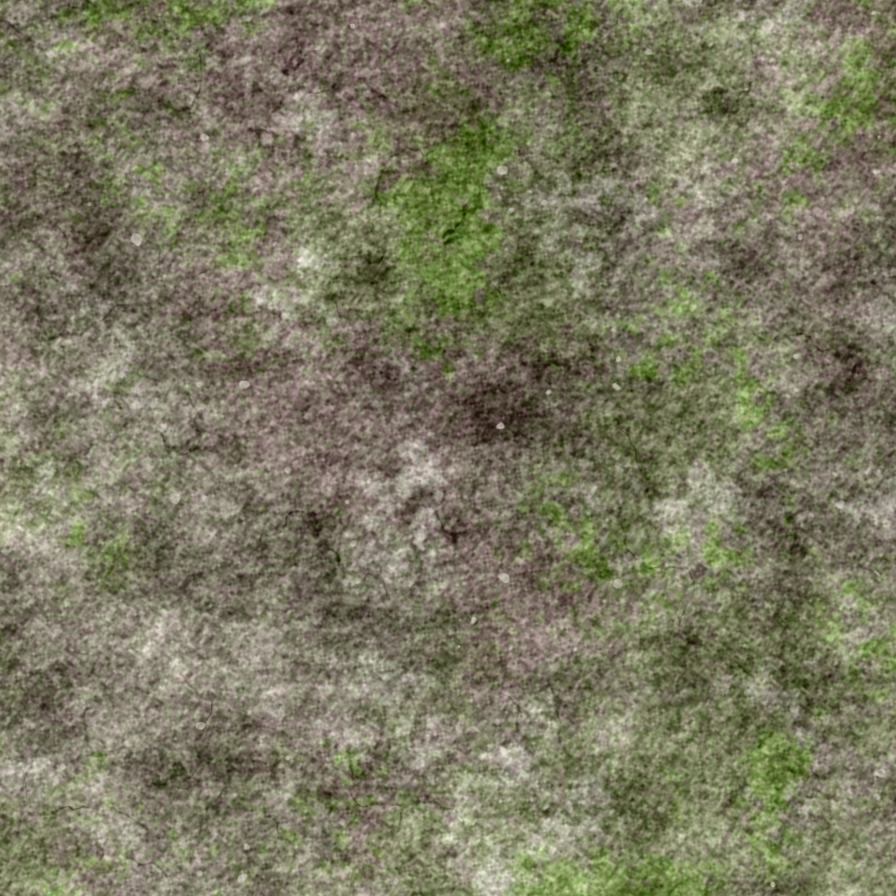
Reproduce this texture procedurally as a three.js fragment shader.

```glsl
// Weathered mossy ground: grey-brown soil with green moss, pale lichen and fine grit.
#define BASE_TONE 0.475
#define PATCH_CONTRAST 0.30
#define CLUMP_CONTRAST 0.42
#define RELIEF_STRENGTH 0.95
#define GRIT_STRENGTH 0.42
#define LICHEN_STRENGTH 0.15
#define CREVICE_DEPTH 0.13
#define CHIP_CELLS 24.0
#define CHIP_CHANCE 0.11

varying vec2 vUv;

const vec3 SOIL_TINT = vec3(0.018, -0.005, -0.068);
const vec3 ROSE_TINT = vec3(0.045, -0.022, -0.050);
const vec3 MOSS_TINT = vec3(-0.004, 0.012, -0.120);
const vec3 FRESH_TINT = vec3(-0.020, 0.080, -0.200);
const vec3 LICHEN_TINT = vec3(0.012, 0.002, -0.050);
const vec3 CHIP_COLOR = vec3(0.77, 0.75, 0.70);
const mat2 OCTAVE_TURN = mat2(0.8, 0.6, -0.6, 0.8);

float hash(vec2 p) {
  return fract(sin(dot(p, vec2(127.1, 311.7))) * 43758.5453);
}

float valueNoise(vec2 p) {
  vec2 cell = floor(p);
  vec2 f = fract(p);
  f = f * f * (3.0 - 2.0 * f);
  float low = mix(hash(cell), hash(cell + vec2(1.0, 0.0)), f.x);
  float high = mix(hash(cell + vec2(0.0, 1.0)), hash(cell + vec2(1.0, 1.0)), f.x);
  return mix(low, high, f.y);
}

// Four rotated octaves, normalised to 0..1 around 0.5.
float fbm(vec2 p) {
  float sum = 0.0;
  float weight = 0.5;
  for (int i = 0; i < 4; i++) {
    sum += weight * valueNoise(p);
    p = OCTAVE_TURN * p * 2.03 + vec2(17.3, 9.1);
    weight *= 0.5;
  }
  return sum / 0.9375;
}

float crumbHeight(vec2 p) {
  return fbm(OCTAVE_TURN * p * 40.0 + 5.0);
}

// Sparse, uneven pale chips, at most one in each grid cell.
float chipMask(vec2 p) {
  vec2 grid = p * CHIP_CELLS;
  vec2 cell = floor(grid);
  vec2 center = 0.3 + 0.4 * vec2(hash(cell + 3.1), hash(cell + 8.7));
  float radius = mix(0.05, 0.16, pow(hash(cell + 21.4), 3.0));
  float wobble = 0.12 * (valueNoise(grid * 7.0) - 0.5);
  float edge = length(fract(grid) - center) + wobble - radius;
  return step(hash(cell + 40.2), CHIP_CHANCE) * (1.0 - smoothstep(-0.04, 0.04, edge));
}

void main() {
  // Gentle warp makes the clumps ragged.
  vec2 warp = vec2(fbm(vUv * 22.0 + 31.0), fbm(vUv * 22.0 + 57.0)) - 0.5;
  vec2 p = vUv + 0.035 * warp;

  // Brightness: broad patches, clumps, relief lit from above, grit.
  float patches = fbm(p * 3.5 + 2.0) - 0.5;
  float clumps = fbm(p * 17.0 + 13.0) - 0.5;
  float relief = crumbHeight(vUv) - crumbHeight(vUv + vec2(-0.0012, 0.0030));
  vec2 gritUv = OCTAVE_TURN * vUv;
  float grit = 0.5 * (valueNoise(gritUv * 190.0) + valueNoise(gritUv.yx * 310.0)) - 0.5;
  float tone = BASE_TONE + PATCH_CONTRAST * patches + CLUMP_CONTRAST * clumps
    + RELIEF_STRENGTH * relief + GRIT_STRENGTH * grit;

  // Dark broken cracks between the clumps.
  float crack = 1.0 - smoothstep(0.0, 0.045, abs(fbm(p * 15.0 + 71.0) - 0.5));
  float crackArea = smoothstep(0.48, 0.62, fbm(p * 10.0 + 83.0));
  tone -= CREVICE_DEPTH * crack * crackArea;

  // Cover masks share one fine field so that their borders crumble.
  float crumble = fbm(vUv * 58.0 + 91.0);
  float moss = smoothstep(0.43, 0.60, 0.65 * fbm(p * 4.2 + 37.0) + 0.35 * crumble);
  float fresh = smoothstep(0.53, 0.67, 0.68 * fbm(p * 8.0 + 64.0) + 0.32 * crumble);
  float rose = smoothstep(0.46, 0.66, fbm(p * 6.5 + 49.0));
  float lichen = smoothstep(0.55, 0.68, 0.6 * fbm(p * 9.0 + 22.0) + 0.4 * fbm(vUv * 62.0 + 7.0));
  fresh *= 0.25 + 0.75 * moss;
  tone += LICHEN_STRENGTH * lichen * (1.0 - 0.6 * fresh);

  // Colour: tint the tone by its cover.
  vec3 tint = mix(SOIL_TINT, ROSE_TINT, 0.75 * rose);
  tint = mix(tint, MOSS_TINT, moss);
  tint = mix(tint, LICHEN_TINT, 0.6 * lichen);
  tint = mix(tint, FRESH_TINT, 0.8 * fresh);
  float speckle = valueNoise(gritUv * 125.0 + 33.0) - 0.5;
  tint += speckle * vec3(0.035, -0.025, 0.040);

  vec3 color = vec3(max(tone, 0.10)) + tint;
  color = mix(color, CHIP_COLOR + 0.3 * grit, 0.8 * chipMask(vUv));
  gl_FragColor = vec4(clamp(color, 0.0, 1.0), 1.0);
}
```
